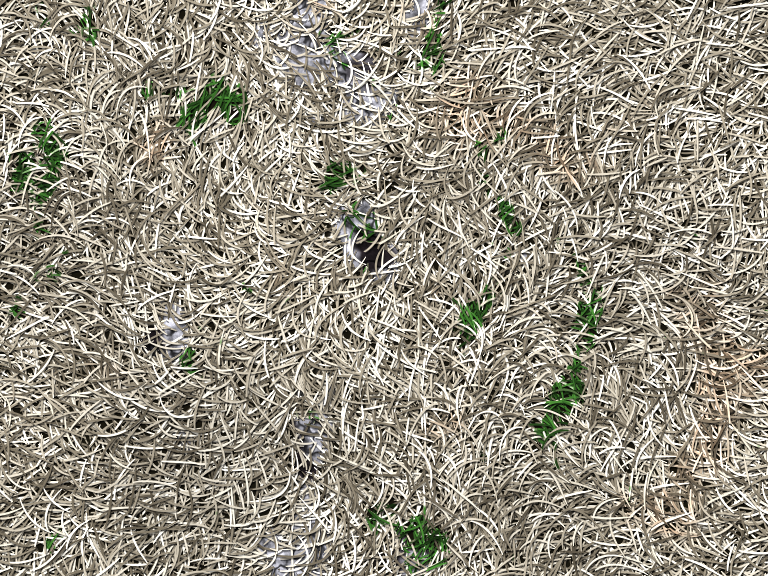
Reproduce this texture procedurally as a Shadertoy shader.

```glsl
const int LAYERS = 22;
const float CELL = 0.045;          // spacing of blades in one layer
const float HALF_WIDTH = 0.0017;
const float BEND = 7.0;
const float ANGLE_SPREAD = 2.5;
const float SHADOW = 0.48;
const vec2 SHADOW_SHIFT = vec2(0.0012, -0.0028);
const vec2 TONE_RANGE = vec2(0.36, 1.27);
const vec3 STRAW_TAN = vec3(1.04, 0.95, 0.79);
const vec3 STRAW_PALE = vec3(1.0, 0.985, 0.94);
const vec3 RUST = vec3(0.92, 0.70, 0.52);
const vec3 GREEN = vec3(0.25, 0.46, 0.18);
const vec3 SOIL = vec3(0.10, 0.09, 0.06);
const vec3 CLAY = vec3(0.70, 0.70, 0.74);
const vec3 HOLE = vec3(0.13, 0.11, 0.12);

vec4 hash4(vec3 p) {
    vec4 q = fract(p.xyzx * vec4(0.1031, 0.1030, 0.0973, 0.1099));
    q += dot(q, q.wzxy + 33.33);
    return fract((q.xxyz + q.yzzw) * q.zywx);
}

float corner(vec2 cell, vec2 offset, float seed) {
    return dot(hash4(vec3(cell, seed)).xy * 2.0 - 1.0, offset);
}

float gradientNoise(vec2 p, float seed) {
    vec2 i = floor(p), f = p - i, e = vec2(0.0, 1.0);
    vec2 u = f * f * f * (f * (f * 6.0 - 15.0) + 10.0);
    float low = mix(corner(i, f, seed), corner(i + e.yx, f - e.yx, seed), u.x);
    float high = mix(corner(i + e.xy, f - e.xy, seed), corner(i + e.yy, f - e.yy, seed), u.x);
    return 1.4 * mix(low, high, u.y);
}

float fbm(vec2 p, float seed) {
    float sum = 0.0, amplitude = 0.6;
    for (int i = 0; i < 4; i++) {
        sum += amplitude * gradientNoise(p, seed + float(i));
        p = p * 2.03 + 7.1;
        amplitude *= 0.55;
    }
    return sum;
}

// Distance to the edge of a bent, tapered blade lying along x
float bladeDistance(vec2 q, float halfLength, float bend) {
    q.y -= bend * q.x * q.x;
    float along = abs(q.x) / halfLength;
    float width = HALF_WIDTH * (1.1 - 0.45 * along * along);
    return length(vec2(max(abs(q.x) - halfLength, 0.0), q.y)) - width;
}

// Bare clay with crumbs, cracks and dark hollows
vec3 groundColour(vec2 p, float bare) {
    float crumbs = fbm(p * 45.0, 31.0);
    float crack = smoothstep(0.0, 0.09, abs(fbm(p * 13.0, 41.0)));
    float hollow = smoothstep(0.08, 0.3, fbm(p * 6.5, 51.0));
    vec3 clay = mix(CLAY, HOLE, hollow) * (1.0 + 1.1 * crumbs);
    clay *= mix(0.3, 1.0, crack);
    return mix(SOIL, clay, smoothstep(0.05, 0.5, bare));
}

void mainImage(out vec4 fragColor, in vec2 fragCoord) {
    vec2 p = fragCoord / iResolution.y;
    float pixel = 1.0 / iResolution.y;

    // Broad regions of the lawn
    float flow = 0.45 + 2.6 * gradientNoise(p * 1.9, 3.0);
    float path = exp(-pow((p.x - 0.62) / 0.17, 2.0));
    float bare = smoothstep(0.2, 0.52, fbm(p * vec2(5.0, 4.0), 11.0) + 0.36 * path - 0.14);
    float tuft = smoothstep(0.2, 0.48, fbm(p * vec2(7.5, 5.5), 15.0)
                                       + 0.3 * gradientNoise(p * 2.0, 21.0));
    float rust = smoothstep(0.12, 0.5, fbm(p * 4.5, 25.0));
    float light = 0.98 + 0.16 * gradientNoise(p * 2.3, 28.0) + 0.08 * smoothstep(0.0, 0.8, p.y);

    vec3 colour = groundColour(p, bare);

    // Blades stacked from the bottom up, each casting a small shadow
    for (int layer = 0; layer < LAYERS; layer++) {
        float seed = float(layer) + 60.0;
        vec2 grid = p / CELL + hash4(vec3(seed, 5.0, 9.0)).xy * 40.0;
        vec2 home = floor(grid);
        for (int k = 0; k < 9; k++) {
            vec2 cell = home + vec2(k % 3 - 1, k / 3 - 1);
            vec4 rnd = hash4(vec3(cell, seed));
            vec4 extra = fract(rnd.wxyz * 57.3);
            if (extra.x < bare * 0.8) continue;

            float angle = flow + (rnd.z - 0.5) * ANGLE_SPREAD;
            float c = cos(angle), s = sin(angle);
            mat2 turn = mat2(c, -s, s, c);
            vec2 offset = (grid - cell - rnd.xy) * CELL;
            float halfLength = CELL * mix(0.4, 0.92, extra.y);
            float bend = (extra.z - 0.5) * 2.0 * BEND;

            float shade = bladeDistance(turn * (offset - SHADOW_SHIFT), halfLength, bend);
            colour *= 1.0 - SHADOW * clamp(0.5 - shade / (pixel + 0.0008), 0.0, 1.0);

            float tone = mix(TONE_RANGE.x, TONE_RANGE.y, rnd.w);
            vec3 tint = mix(STRAW_TAN, STRAW_PALE, rnd.w);
            tint = mix(tint, RUST, rust * 0.6 * extra.w);
            tint = mix(tint, GREEN, smoothstep(0.0, 0.15, tuft * 0.9 - extra.w));
            float blade = bladeDistance(turn * offset, halfLength, bend);
            colour = mix(colour, tint * tone * light, clamp(0.5 - blade / pixel, 0.0, 1.0));
        }
    }

    fragColor = vec4(clamp(colour, 0.0, 1.0), 1.0);
}
```
